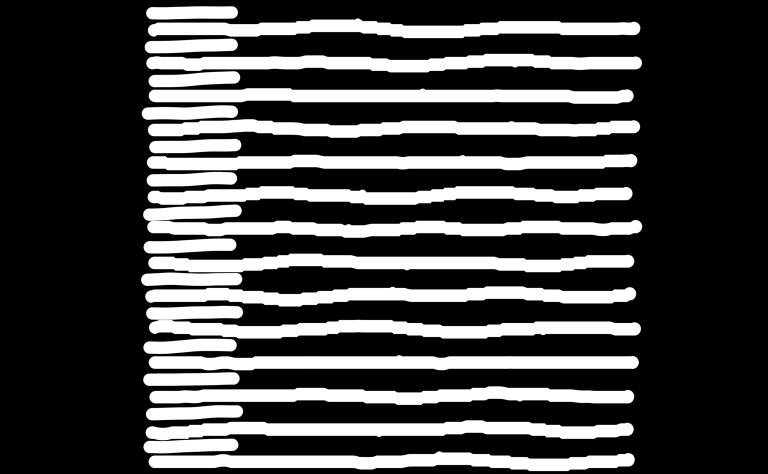
Write a Shadertoy shader that draws this pattern.

```glsl
// Fourteen hand-drawn white line pairs on black: a short stroke above each long wobbly one.

float hash(float n) {
    return fract(sin(n * 127.1 + 3.7) * 43758.5);
}

// Signed random value in -1..1
float jitter(float n) {
    return 2.0 * hash(n) - 1.0;
}

// One-dimensional gradient noise
float gradientNoise(float x) {
    float cell = floor(x), f = x - cell;
    float blend = f * f * f * (f * (f * 6.0 - 15.0) + 10.0);
    return mix(jitter(cell) * f, jitter(cell + 1.0) * (f - 1.0), blend);
}

// Distance to a round-ended horizontal pen stroke whose height follows offsetY
float stroke(vec2 p, float left, float right, float offsetY, float radius) {
    return length(vec2(p.x - clamp(p.x, left, right), p.y - offsetY)) - radius;
}

// Height of a long line: slow drift, settled into small flat steps
float longWobble(float x, float row) {
    float drift = 0.019 * gradientNoise(x * 4.5 + row * 17.3)
                + 0.004 * gradientNoise(x * 13.0 + row * 31.7);
    float level = drift / 0.0032;
    float stepped = floor(level) + smoothstep(0.42, 0.58, fract(level));
    return 0.0032 * stepped + 0.0015 * jitter(row + 60.0);
}

float longLine(vec2 p, float row) {
    float left = -0.486 + 0.005 * jitter(row + 10.0);
    float right = 0.521 + 0.011 * jitter(row + 20.0);
    float x = clamp(p.x, left, right);
    float d = stroke(p, left, right, longWobble(x, row), 0.0132);

    // Pen lift at the right end
    vec2 tip = vec2(right, longWobble(right, row) - 0.002 * hash(row + 30.0));
    d = min(d, length(p - tip) - 0.0136);

    // Small bump where the pen paused
    float bumpX = mix(-0.1, 0.4, hash(row + 40.0));
    float side = sign(jitter(row + 50.0));
    vec2 bump = vec2(bumpX, longWobble(bumpX, row) + side * 0.007);
    return min(d, length(p - bump) - 0.0085);
}

float shortLine(vec2 p, float row) {
    float left = -0.491 + 0.009 * jitter(row + 70.0);
    float right = -0.318 + 0.008 * jitter(row + 80.0);
    float x = clamp(p.x, left, right);
    float along = (x - left) / (right - left);
    float tilt = 0.009 * hash(row + 90.0) * (0.5 - smoothstep(0.0, 1.0, along));
    float wobble = 0.004 * gradientNoise(x * 14.0 + row * 9.1);
    return stroke(p, left, right, tilt + wobble, 0.0130);
}

void mainImage(out vec4 fragColor, in vec2 fragCoord) {
    // Height is one unit; x is centred and y runs down from the top
    vec2 p = vec2(fragCoord.x - 0.5 * iResolution.x, iResolution.y - fragCoord.y) / iResolution.y;
    float pitch = 0.0703;
    float nearest = floor(p.y / pitch);
    float d = 1.0;

    // Neighbouring rows cover strokes that stray out of their band
    for (int i = -1; i <= 1; i++) {
        float row = clamp(nearest + float(i), 0.0, 13.0);
        float top = row * pitch;
        d = min(d, shortLine(p - vec2(0.0, top + 0.0270), row));
        d = min(d, longLine(p - vec2(0.0, top + 0.0615), row));
    }

    float pixel = 1.0 / iResolution.y;
    float ink = 1.0 - smoothstep(-0.7 * pixel, 0.7 * pixel, d);
    fragColor = vec4(vec3(ink), 1.0);
}
```
